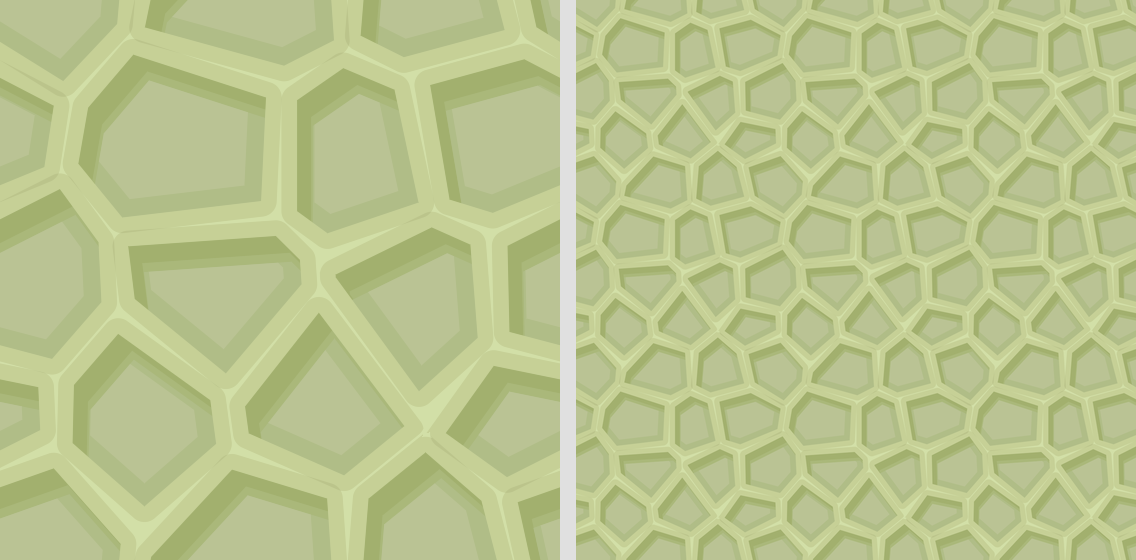
Left, the tile; right, the same tile 3 across and 3 down.
Give the GLSL for this pattern, as a WebGL 2 fragment shader.

```glsl
#version 300 es
precision highp float;
// Tiling sheet of sunken polygonal cells with rounded, touching rims and stepped shading.

uniform vec2 u_resolution;
out vec4 fragColor;

// Layout, in canvas units
const vec2 GRID = vec2(3.0, 4.0);            // cells per tile; the row count must be even
const vec2 ORIGIN = vec2(0.468, 0.866);      // lets the tile border cross cells, not follow rims
const float JITTER = 0.27;                   // scatter of the sites within their grid squares
const float STAGGER = 0.22;                  // sideways offset of alternate rows
const float TILT = 0.11;                     // largest turn of an edge, in radians
const float MARGIN = 0.030;                  // from the cell border to the hole
const float RIM_WIDTH = 0.028;
const float FLOOR_INSET = 0.031;
const vec2 WALL_SHIFT = vec2(0.025, -0.030);
const vec2 LEDGE_SHIFT = vec2(0.028, -0.046);
const float REACH = 0.36;                    // cells farther away than this are skipped
const float SOFTNESS = 1.3;                  // edge blur, in pixels

// Colours
const vec3 GAP = vec3(0.825, 0.875, 0.655);
const vec3 RIM = vec3(0.775, 0.815, 0.590);
const vec3 OVERLAP = vec3(0.735, 0.770, 0.545);
const vec3 WALL = vec3(0.635, 0.690, 0.430);
const vec3 LEDGE = vec3(0.665, 0.720, 0.480);
const vec3 BAND = vec3(0.690, 0.740, 0.530);
const vec3 FLOOR = vec3(0.730, 0.765, 0.580);

vec2 hash2(vec2 p) {
    vec2 q = vec2(dot(p, vec2(127.1, 311.7)), dot(p, vec2(269.5, 183.3)));
    return fract(sin(q) * 43758.55);
}

// Wraps a whole grid index; the half step keeps mod clear of rounding errors
vec2 wrapIndex(vec2 id) {
    return floor(mod(id + 0.5, GRID));
}

// Site of a grid square; the hash wraps, the position does not
vec2 sitePosition(vec2 id) {
    vec2 wrapped = wrapIndex(id);
    vec2 scatter = JITTER * (2.0 * hash2(wrapped + 3.0) - 1.0);
    float rowShift = fract(0.5 * wrapped.y) > 0.25 ? STAGGER : -STAGGER;
    return (id + 0.5 + scatter + vec2(rowShift, 0.0)) / GRID;
}

// Distances to a cell's hole: x rounded, y and z to its two shifted copies
vec3 holeDistances(vec2 p, vec2 id, vec2 site) {
    vec3 far = vec3(-1.0);
    float second = -1.0;
    vec2 n1 = vec2(1.0, 0.0);
    vec2 n2 = vec2(0.0, 1.0);
    for (int j = -2; j <= 2; j++) {
        for (int i = -2; i <= 2; i++) {
            if (i == 0 && j == 0) continue;
            vec2 offset = vec2(i, j);
            vec2 other = sitePosition(id + offset);
            vec2 n = normalize(other - site);
            float turn = TILT * (2.0 * hash2(wrapIndex(id) + 7.3 * offset).x - 1.0);
            n = n * cos(turn) + vec2(-n.y, n.x) * sin(turn);
            float d = dot(p - 0.5 * (site + other), n) + MARGIN;
            if (d > far.x) {
                second = far.x;
                n2 = n1;
                far.x = d;
                n1 = n;
            } else if (d > second) {
                second = d;
                n2 = n;
            }
            far.y = max(far.y, d - dot(n, WALL_SHIFT));
            far.z = max(far.z, d - dot(n, LEDGE_SHIFT));
        }
    }
    // Beyond a corner, measure to the corner point
    float c = dot(n1, n2);
    float beyond = second - c * far.x;
    if (far.x > 0.0 && beyond > 0.0) {
        far.x = sqrt(far.x * far.x + beyond * beyond / max(1.0 - c * c, 1e-4));
    }
    return far;
}

float coverage(float d) {
    float pixel = SOFTNESS / min(u_resolution.x, u_resolution.y);
    return smoothstep(0.0, 1.0, 0.5 - d / pixel);
}

void main() {
    vec2 p = fract(gl_FragCoord.xy / u_resolution + ORIGIN);
    vec2 square = floor(p * GRID);
    float rims = 0.0;
    float holes = 0.0;
    vec3 inside = WALL;

    for (int j = -2; j <= 2; j++) {
        for (int i = -2; i <= 2; i++) {
            vec2 id = square + vec2(i, j);
            vec2 site = sitePosition(id);
            if (distance(p, site) > REACH) continue;
            vec3 d = holeDistances(p, id, site);
            rims += coverage(d.x - RIM_WIDTH);

            // Sunken steps, from the shaded wall down to the floor
            float hole = coverage(d.x);
            if (hole > holes) {
                holes = hole;
                inside = mix(WALL, LEDGE, coverage(d.y));
                inside = mix(inside, BAND, coverage(d.z));
                inside = mix(inside, FLOOR, coverage(max(d.x + FLOOR_INSET, d.z)));
            }
        }
    }

    vec3 color = mix(GAP, RIM, min(rims, 1.0));
    color = mix(color, OVERLAP, clamp(rims - 1.0, 0.0, 1.0));
    color = mix(color, inside, holes);
    fragColor = vec4(color, 1.0);
}
```
